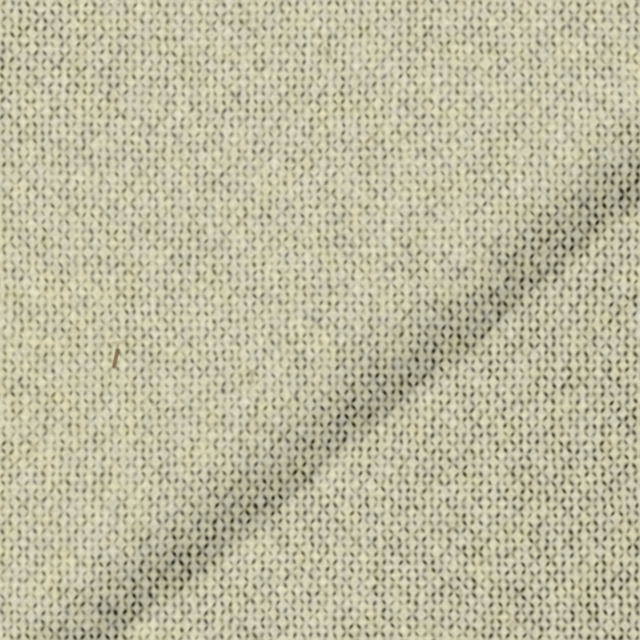
Write a Shadertoy shader that draws this texture.

```glsl
// Fine beige mesh cloth with tilted weave holes and one soft diagonal fold.

const vec3 HOLE_COLOR = vec3(0.205, 0.195, 0.115);
const vec3 THREAD_COLOR = vec3(0.875, 0.86, 0.748);
const vec3 FLECK_COLOR = vec3(0.42, 0.33, 0.22);
const float HOLES_ACROSS = 79.0;

vec2 hash2(vec2 p) {
    vec3 q = fract(p.xyx * vec3(0.1031, 0.1030, 0.0973));
    q += dot(q, q.yzx + 33.33);
    return fract((q.xx + q.yz) * q.zy);
}

// Cellular noise: distance to the nearest scattered point, centred near zero.
float cellular(vec2 p) {
    vec2 cell = floor(p), local = fract(p);
    float nearest = 2.0;
    for (int y = -1; y <= 1; y++) {
        for (int x = -1; x <= 1; x++) {
            vec2 offset = vec2(x, y);
            nearest = min(nearest, length(offset + hash2(cell + offset) - local));
        }
    }
    return nearest - 0.47;
}

// Slow drift of the threads.
vec2 threadWander(vec2 p) {
    return vec2(sin(p.y * 9.0 + 2.0 * sin(p.x * 5.0)) + 0.4 * sin(p.y * 31.0 + p.x * 12.0),
                sin(p.x * 8.0 + 1.5 * sin(p.y * 6.0)) + 0.4 * sin(p.x * 27.0 - p.y * 14.0));
}

// Soft slot in one cell; neighbours lean opposite ways and enclose light rings.
float weaveHole(vec2 fromCenter, vec2 cell) {
    vec2 place = hash2(cell + 17.0);
    vec2 form = hash2(cell + 143.0);
    vec2 q = fromCenter - (place - 0.5) * vec2(0.24, 0.22);
    float lean = 1.0 - 2.0 * mod(cell.x + cell.y, 2.0);
    q.x -= q.y * (lean * 0.34 + 0.3 * (form.x - 0.5));
    q /= vec2(0.25, 0.35) * mix(0.9, 1.12, form.y);
    return exp(-dot(q, q)) * mix(0.62, 1.38, fract(place.x + form.y));
}

// Overlapping sum of nearby holes, so jitter leaves no seams.
float weave(vec2 p) {
    vec2 home = floor(p);
    float total = 0.0;
    for (int y = -1; y <= 1; y++) {
        for (int x = -1; x <= 1; x++) {
            vec2 cell = home + vec2(x, y);
            total += weaveHole(p - cell - 0.5, cell);
        }
    }
    return total;
}

// Shadow with a crisp lower right side and a long upper left fade.
float foldShadow(float d) {
    float fade = 1.0 - smoothstep(0.015, 0.145, d);
    return smoothstep(-0.014, 0.02, d) * fade;
}

// Short fibre with soft edges.
float fleck(vec2 p, vec2 center, float angle, float halfLength, float width) {
    vec2 q = p - center;
    vec2 axis = vec2(cos(angle), sin(angle));
    float along = clamp(dot(q, axis), -halfLength, halfLength);
    return 1.0 - smoothstep(width * 0.2, width, length(q - axis * along));
}

void mainImage(out vec4 fragColor, in vec2 fragCoord) {
    vec2 uv = fragCoord / iResolution.xy;
    vec2 cloth = uv + 0.0022 * threadWander(uv);

    // Fold and broad lighting
    float wobble = 0.004 * sin(uv.x * 19.0) + 0.003 * sin(uv.x * 43.0 + 1.0);
    float foldDistance = (uv.y - 0.835 * uv.x + 0.159) / 1.303 + wobble;
    float shadow = foldShadow(foldDistance);
    float lowerSide = 1.0 - smoothstep(-0.05, 0.03, foldDistance);
    float cornerShade = smoothstep(0.3, 0.0, length(uv - vec2(0.0, 1.0)));
    float rightShade = smoothstep(0.4, 1.0, uv.x - 0.4 * uv.y) * lowerSide;

    // Woven holes, deeper where the cloth turns away from the light
    float blotch = 0.5 * cellular(uv * 17.0) + 0.5 * cellular(uv * 39.0 + 7.0);
    float depth = 0.42 + 0.10 * lowerSide + 0.12 * cornerShade
                + 0.10 * rightShade + 0.25 * shadow + 0.16 * blotch;
    float hole = weave(cloth * HOLES_ACROSS);

    // Uneven yarn along rows and columns, with fine fuzz
    float yarn = cellular(cloth * vec2(22.0, 79.0)) + cellular(cloth * vec2(79.0, 25.0) + 11.0);
    float fuzz = cellular(cloth * 125.0);
    float tone = 0.965 - hole * depth - 0.15 * shadow - 0.025 * rightShade;
    tone += 0.05 * yarn + 0.11 * fuzz - 0.07 * blotch;
    vec3 color = mix(HOLE_COLOR, THREAD_COLOR, clamp(tone, 0.0, 1.06));

    // Faint yellow and blue tints
    float warmth = cellular(uv * 24.0 + 31.0) + 0.7 * cellular(cloth * 58.0 + 3.0);
    warmth += 0.3 * smoothstep(0.35, 0.0, length(uv - vec2(0.0, 0.42)));
    color += vec3(0.018, 0.005, -0.035) * (warmth - 0.15 * shadow);

    // One brown fibre and scattered dull slubs
    color = mix(color, FLECK_COLOR, 0.75 * fleck(uv, vec2(0.181, 0.44), 1.35, 0.013, 0.005));
    for (int i = 0; i < 10; i++) {
        vec2 seed = vec2(float(i) * 3.7, 52.0);
        vec2 random = hash2(seed + 8.0);
        float slub = fleck(uv, hash2(seed), random.x * 3.14, 0.004 + 0.006 * random.y, 0.005);
        color = mix(color, FLECK_COLOR, 0.18 * slub);
    }

    fragColor = vec4(clamp(color, 0.0, 1.0), 1.0);
}
```
